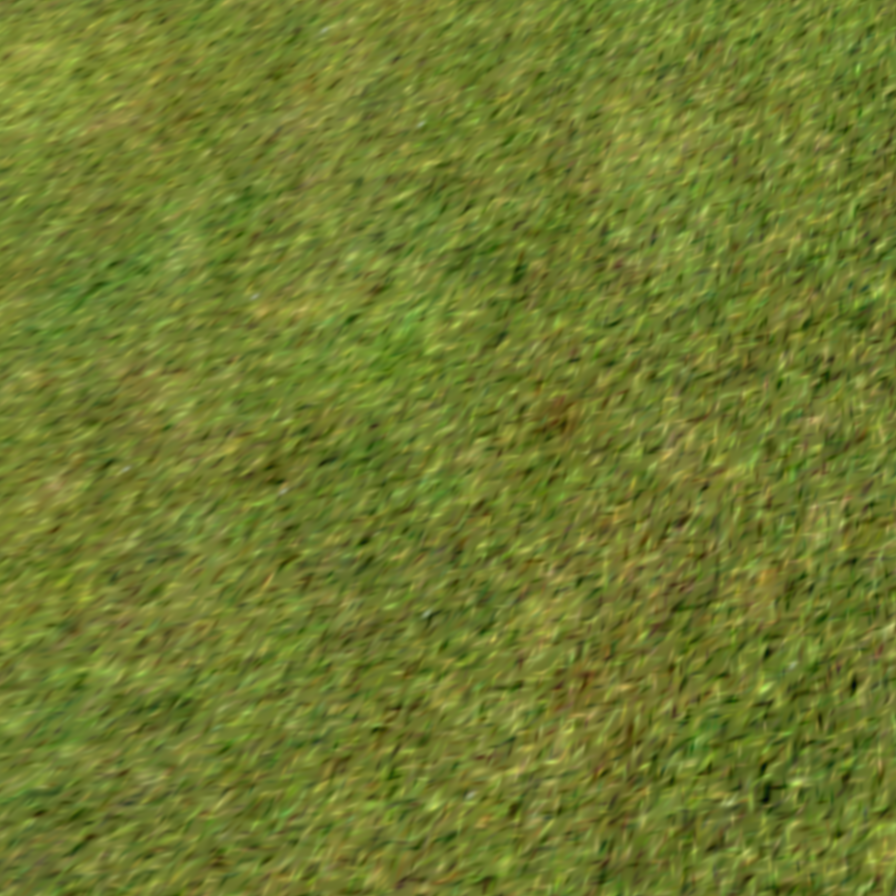
Give the GLSL for this texture, as a three.js fragment shader.

```glsl
varying vec2 vUv;

const vec3 TURF = vec3(0.432, 0.482, 0.182);
const vec3 LIGHT_SHIFT = vec3(0.95, 1.0, 0.55);
const vec3 DRY_SHIFT = vec3(1.0, -0.15, 0.4);
const vec3 PALE_SHIFT = vec3(0.1, 0.2, 1.0);
const vec3 FLECK = vec3(0.66, 0.71, 0.58);
const int BLADE_LAYERS = 6;

vec3 hash3(vec2 p) {
  vec3 q = fract(p.xyx * vec3(0.1031, 0.1030, 0.0973));
  q += dot(q, q.yxz + 33.33);
  return fract((q.xxy + q.yzz) * q.zyx);
}

vec2 rotate(vec2 p, float angle) {
  float c = cos(angle);
  float s = sin(angle);
  return vec2(c * p.x + s * p.y, c * p.y - s * p.x);
}

// Soft ellipse, 1 at its centre; size is its half length and half width
float softEllipse(vec2 p, vec2 size) {
  vec2 d = p / size;
  return exp(-dot(d, d));
}

// Cellular sum of leaning strokes: signed light, dryness and paleness
vec3 strokes(vec2 p, float lean, float spread, vec2 size, float seed) {
  vec2 home = floor(p);
  vec3 sum = vec3(0.0);
  for (int y = -1; y <= 1; y++) {
    for (int x = -1; x <= 1; x++) {
      vec2 cell = home + vec2(float(x), float(y));
      vec3 place = hash3(cell + seed);
      vec3 tint = hash3(cell + seed + 71.7) * 2.0 - 1.0;
      float angle = lean + spread * (place.z - 0.5);
      vec2 d = rotate(p - cell - place.xy, angle);
      sum += tint * softEllipse(d, size);
    }
  }
  return sum;
}

// Blades in layers of growing fineness
vec3 bladeField(vec2 p, float lean, float spread, vec2 size) {
  vec3 sum = vec3(0.0);
  float scale = 40.0;
  for (int i = 0; i < BLADE_LAYERS; i++) {
    float seed = 19.0 + 37.0 * float(i);
    sum += strokes(p * scale, lean, spread, size, seed);
    scale *= 1.13;
  }
  return sum;
}

// Rare pale leaves, at most one per cell
float fleckMask(vec2 p, float lean, float chance) {
  vec2 cell = floor(p);
  vec3 place = hash3(cell + 311.0);
  vec2 centre = 0.2 + 0.6 * place.xy;
  float present = step(1.0 - chance, place.z);
  return present * softEllipse(rotate(fract(p) - centre, lean), vec2(0.09, 0.045));
}

vec3 shift(vec3 field, vec3 amount) {
  vec3 f = field * amount;
  return f.x * LIGHT_SHIFT + f.y * DRY_SHIFT + f.z * PALE_SHIFT;
}

void main() {
  // The lawn recedes to the top and softens to the upper left
  float y = vUv.y;
  vec2 ground = vec2((vUv.x - 0.5) * (0.92 + 0.25 * y), y * (0.92 + 0.16 * y)) + 2.0;
  float nearness = smoothstep(-0.9, 0.8, vUv.x - y);
  float lean = mix(0.48, 0.85, vUv.x);
  float spread = mix(0.6, 1.5, nearness);
  vec2 bladeSize = vec2(0.5, mix(0.19, 0.165, nearness));

  vec3 blades = bladeField(ground, lean, spread, bladeSize);
  vec3 clumps = strokes(ground * 15.0, lean, 1.2, vec2(0.55, 0.32), 503.0);
  vec3 patches = strokes(ground * 5.0, lean, 1.5, vec2(0.6, 0.4), 607.0);

  vec3 color = TURF;
  color += shift(blades, vec3(0.13, 0.045, 0.04) * mix(0.62, 1.15, nearness));
  color += shift(clumps, vec3(0.055, 0.04, 0.025));
  color += shift(patches, vec3(0.045, 0.035, 0.02));
  color += LIGHT_SHIFT * 0.03 * (y - vUv.x);
  color = mix(color, FLECK, 0.7 * fleckMask(ground * 14.0, lean, 0.05));

  gl_FragColor = vec4(clamp(color, 0.03, 1.0), 1.0);
}
```
